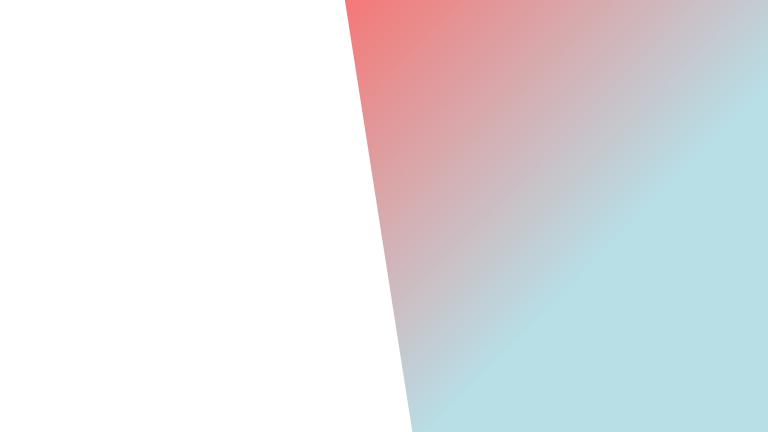
Give the GLSL for this background, as a Shadertoy shader.

```glsl
// A white page with a slanted panel on its right side.
// The panel fades diagonally from coral at its top left corner to flat pale blue;
// a signed distance to the slanted line gives a smooth edge.

// Signed distance to the panel's left side, in canvas heights; positive inside.
float panelDistance(vec2 p, float aspect) {
    float edgeX = 0.449 * aspect + 0.1563 * (1.0 - p.y);
    return (p.x - edgeX) / length(vec2(1.0, 0.1563));
}

// Diagonal fade that reaches its last colour at 60 percent of the panel's box.
vec3 panelColor(vec2 uv) {
    vec3 coral = vec3(0.96, 0.47, 0.465);
    vec3 paleBlue = vec3(0.722, 0.871, 0.902);
    float diagonal = 0.5 * ((uv.x - 0.449) / 0.551 + 1.0 - uv.y);
    return mix(coral, paleBlue, clamp(diagonal / 0.6, 0.0, 1.0));
}

void mainImage(out vec4 fragColor, in vec2 fragCoord) {
    vec2 uv = fragCoord / iResolution.xy;
    vec2 p = fragCoord / iResolution.y;
    float pixel = 1.0 / iResolution.y;

    // Panel over the white page
    float d = panelDistance(p, iResolution.x / iResolution.y);
    float coverage = clamp(d / pixel + 0.5, 0.0, 1.0);
    fragColor = vec4(mix(vec3(1.0), panelColor(uv), coverage), 1.0);
}
```
